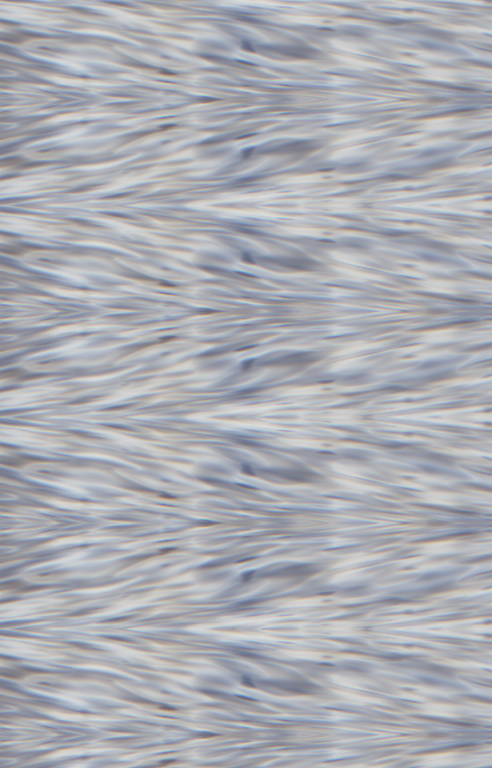
This texture is drawn by a Shadertoy shader. Its source:

```glsl
// Pale grey fur combed into mirrored rows that meet in shallow chevrons.
// Each row is folded onto one strip, sheared along the hair direction and
// filled with stretched gradient noise; lens fringes tint the strand edges.

#define ROW_PERIOD 0.2757   // distance between dark partings
#define PARTING_Y 0.043     // height of the lowest dark parting
#define HAIR_SLOPE 0.14     // mean lean of the hair
#define SEAM_FLATTEN 0.38   // how much hair levels out at the seams
#define BASE_TONE 0.685     // mean brightness
#define CONTRAST 1.12       // strength of the strands
#define FRINGE 0.0012       // vertical colour separation
#define TINT 0.055          // warm and cool drift

const float TAU = 6.2831853;

vec2 gradientAt(vec2 cell) {
    float h = fract(sin(dot(cell, vec2(127.1, 311.7))) * 43758.55);
    return vec2(cos(TAU * h), sin(TAU * h));
}

float gradientNoise(vec2 p) {
    vec2 i = floor(p), f = fract(p);
    vec2 w = f * f * f * (f * (f * 6.0 - 15.0) + 10.0);
    vec2 e = vec2(0.0, 1.0);
    float a = dot(gradientAt(i), f);
    float b = dot(gradientAt(i + e.yx), f - e.yx);
    float c = dot(gradientAt(i + e.xy), f - e.xy);
    float d = dot(gradientAt(i + e.yy), f - e.yy);
    return mix(mix(a, b, w.x), mix(c, d, w.x), w.y);
}

// Distance to the nearest dark parting, mirrored between rows
float foldRow(float y) {
    return abs(fract((y - PARTING_Y) / ROW_PERIOD + 0.5) - 0.5) * ROW_PERIOD;
}

// Coordinates along and across the hair
vec2 combed(vec2 p) {
    float d = foldRow(p.y);
    float halfRow = 0.5 * ROW_PERIOD;
    float across = d + SEAM_FLATTEN * halfRow / TAU * sin(TAU * d / halfRow);
    across += HAIR_SLOPE * p.x;
    across += 0.006 * gradientNoise(vec2(p.x * 9.0, d * 22.0) + 7.3);
    return vec2(p.x, across);
}

float furTone(vec2 p, float side) {
    vec2 q = combed(p);
    float d = foldRow(p.y);

    // Broad tufts, single locks and fine hairs
    float tufts = gradientNoise(q * vec2(5.0, 34.0) + 3.7);
    float locks = gradientNoise(q * vec2(14.0, 96.0) + 19.1);
    float hairs = gradientNoise(q * vec2(24.0, 190.0) + 41.9);
    float glint = 1.0 - min(abs(gradientNoise(q * vec2(11.0, 80.0) + 63.2)) * 4.0, 1.0);
    float strands = 0.15 * tufts + 0.24 * locks + 0.13 * hairs
                  + 0.085 * (glint * glint - 0.3);
    float tone = BASE_TONE + strands * CONTRAST * mix(1.12, 0.85, side);

    // Small dark gaps between locks
    float gap = gradientNoise(q * vec2(19.0, 150.0) + 87.4);
    tone -= 0.16 * smoothstep(0.36, 0.56, gap);

    // Broken shadows in the partings, pale hair between them
    float shadow = gradientNoise(vec2(p.x * 9.0 + 5.2, 2.4 + d * 30.0));
    tone -= 0.15 * smoothstep(0.008, 0.002, d) * smoothstep(0.12, 0.34, shadow);
    tone += 0.025 * smoothstep(0.35, 0.5, d / ROW_PERIOD);

    return tone + 0.035 * (side - 0.5);
}

void mainImage(out vec4 fragColor, in vec2 fragCoord) {
    vec2 p = fragCoord / iResolution.y;
    float side = fragCoord.x / iResolution.x;

    // One tone per channel, split vertically like a simple lens
    vec2 split = vec2(0.0, FRINGE);
    vec3 color = vec3(furTone(p - split, side), furTone(p, side), furTone(p + split, side));

    // Cool shadows, nearly neutral lights
    float light = smoothstep(0.48, 0.8, color.g);
    color += mix(vec3(-0.012, -0.004, 0.048), vec3(-0.004, 0.002, 0.012), light);

    // Warm and blue drift along the hair
    float drift = gradientNoise(combed(p) * vec2(9.0, 60.0) + 111.6);
    color += TINT * drift * vec3(1.0, 0.2, -1.1);

    // Soft shoulder on the brightest hairs
    color -= 0.6 * max(color - 0.79, 0.0);
    fragColor = vec4(clamp(color, 0.0, 1.0), 1.0);
}
```
